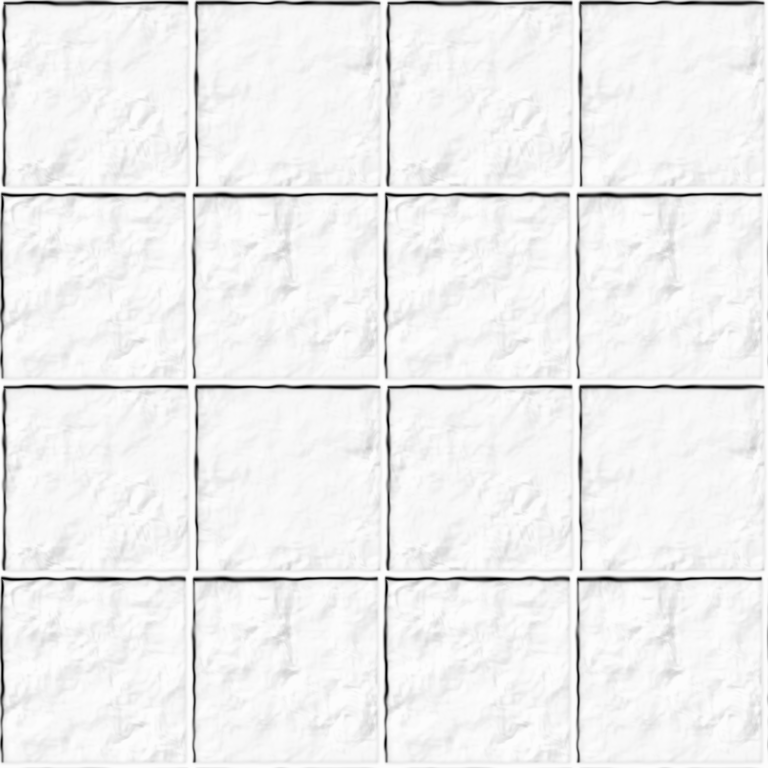
Reproduce this texture map procedurally as a Shadertoy shader.

```glsl
// Four by four white embossed tiles with dark top and left edges and pale joints.
// Wrapped value noise is shaded by its diagonal slope to make the rough plaster;
// its period is two tiles, so a two by two block of variants repeats.

float hash(vec2 p) {
    uvec2 u = uvec2(p) * uvec2(1597u, 3571u);
    uint n = (u.x ^ (u.y + 977u)) * 747796405u;
    n = (n ^ (n >> 15)) * 277803737u;
    n ^= n >> 13;
    return float(n & 65535u) / 65535.0;
}

// Value noise over tile units: "freq" cells per tile, wrapping every two tiles
float noise(vec2 p, float freq) {
    p *= freq;
    vec2 cell = floor(p), f = p - cell;
    float period = 2.0 * freq;
    vec2 a = mod(cell, period), b = mod(cell + 1.0, period);
    f = f * f * f * (f * (f * 6.0 - 15.0) + 10.0);
    return mix(mix(hash(a), hash(vec2(b.x, a.y)), f.x),
               mix(hash(vec2(a.x, b.y)), hash(b), f.x), f.y);
}

float plaster(vec2 p) {
    p += 0.05 * vec2(noise(p, 9.0), noise(p, 11.0));
    float height = 0.0, amp = 1.0, freq = 7.0;
    for (int i = 0; i < 4; i++) {
        height += amp * noise(p + 0.37 * float(i), freq);
        amp *= 0.53;
        freq *= 2.0;
    }
    return height;
}

// Soft bump of height one
float ridge(float x, float width) {
    return exp(-x * x / (width * width));
}

// One inside the tile face, zero in the joint just before its edge
float outsideJoint(float edge) {
    return 1.0 - smoothstep(-0.052, -0.036, edge) * (1.0 - smoothstep(-0.012, 0.002, edge));
}

void mainImage(out vec4 fragColor, in vec2 fragCoord) {
    // Tile units, with y running down
    vec2 p = 4.0 * fragCoord / iResolution.xy;
    p.y = 4.0 - p.y;

    // Signed offsets from the nearest left and top edges; alternate rows shift
    float row = mod(floor(p.y + 0.005), 2.0);
    vec2 inset = vec2(mix(0.024, 0.011, row), 0.015);
    vec2 edge = fract(p - inset + 0.5) - 0.5;
    vec2 wobble = 0.009 * (vec2(noise(p, 17.0), noise(p, 13.0)) - 0.5);
    vec2 rough = edge + wobble;
    float faceX = outsideJoint(edge.x), faceY = outsideJoint(edge.y);

    // Embossed surface, rougher in patches
    vec2 lightStep = vec2(0.008);
    float slope = plaster(p + lightStep) - plaster(p - lightStep);
    float patches = smoothstep(0.2, 0.85, 0.65 * noise(p, 3.0) + 0.35 * noise(p, 8.0));
    float gain = mix(0.09, 0.36, patches) * faceX * faceY;
    float shade = 0.968 - gain * (slope > 0.0 ? slope : 0.45 * slope);

    // Pale joints with a faint grey rim on the far side
    shade -= 0.045 * ridge(rough.x + 0.046, 0.012) * faceY;
    shade -= 0.045 * ridge(rough.y + 0.046, 0.012) * faceX;
    shade += 0.03 * max(ridge(edge.x + 0.022, 0.014), ridge(edge.y + 0.022, 0.014));

    // Dark uneven edges: heavy along the top, thinner and broken on the left
    float topWidth = mix(0.007, 0.013, noise(p, 6.0));
    float leftWidth = mix(0.006, 0.010, noise(p, 10.0));
    float top = ridge(rough.y, topWidth) * mix(0.8, 1.1, noise(p, 12.0)) * faceX;
    float left = ridge(rough.x, leftWidth) * mix(0.45, 1.05, noise(p, 15.0)) * faceY;
    shade -= 0.04 * (ridge(rough.y - 0.01, 0.025) * faceX + ridge(rough.x - 0.01, 0.02) * faceY);
    shade *= 1.0 - min(max(top, left), 1.0);

    fragColor = vec4(vec3(clamp(shade, 0.0, 0.99)), 1.0);
}
```
